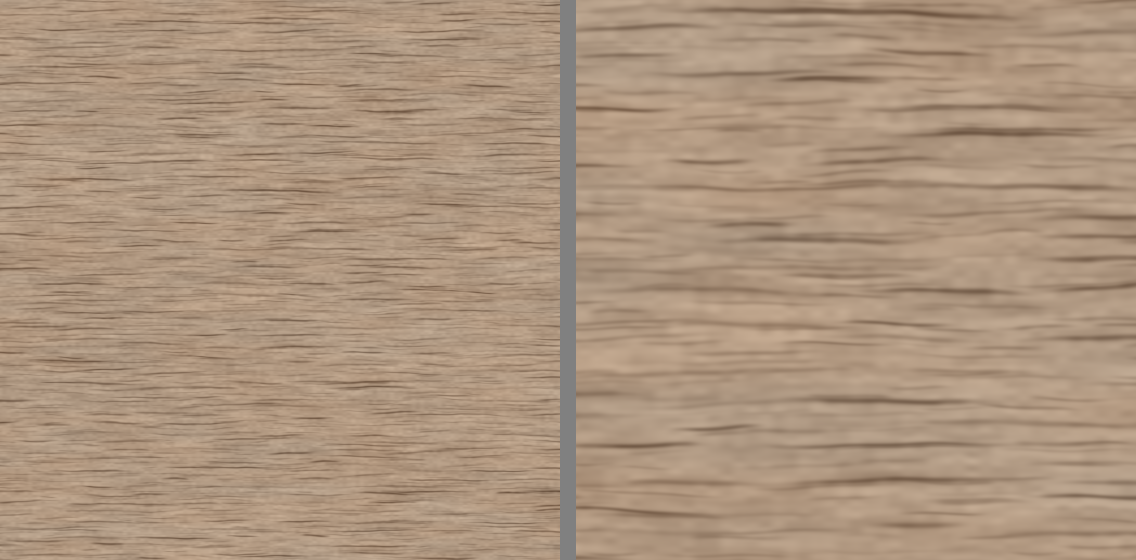
Left: the whole. Right: its middle third, enlarged.
Write a Shadertoy shader that draws this texture.

```glsl
// Pale brown wood with fine horizontal grain.
// Stretched noise makes the fibres; thin tapered pores are scattered
// cell by cell, and layered sines bend the whole grain a little.

const vec3 WOOD_COLOR  = vec3(0.704, 0.609, 0.518);
const vec3 SHADE_TINT  = vec3(1.0, 1.0, 0.95);   // channel weights of light and dark
const vec3 WARM_TINT   = vec3(0.018, -0.004, -0.018);
const float FIBRE_CONTRAST = 0.20;
const float PORE_DEPTH     = 0.235;
const vec2 LONG_PORE_CELLS  = vec2(8.5, 64.0);   // cells across and up the canvas
const vec2 SHORT_PORE_CELLS = vec2(14.0, 96.0);
const float LONG_PORE_WIDTH  = 0.0016;           // half thickness, canvas units
const float SHORT_PORE_WIDTH = 0.0013;
const float PORE_TILT = 0.025;

vec3 hash3(vec2 p) {
    vec3 q = fract(p.xyx * vec3(0.1031, 0.1030, 0.0973));
    q += dot(q, q.yxz + 33.33);
    return fract((q.xxy + q.yxx) * q.zyx);
}

float smoothNoise(vec2 p) {
    vec2 cell = floor(p);
    vec2 f = fract(p);
    f = f * f * (3.0 - 2.0 * f);
    float low  = mix(hash3(cell).x, hash3(cell + vec2(1, 0)).x, f.x);
    float high = mix(hash3(cell + vec2(0, 1)).x, hash3(cell + vec2(1, 1)).x, f.x);
    return mix(low, high, f.y);
}

// Layered sines that make the grain wander up and down
float grainWave(vec2 p) {
    return 0.0012 * sin(19.0 * p.x + 33.0 * p.y)
         + 0.0006 * sin(47.0 * p.x - 71.0 * p.y + 1.3)
         + 0.0003 * sin(127.0 * p.x + 157.0 * p.y + 4.0);
}

// Brightness of the fibres, centred on zero
float fibres(vec2 p) {
    float broad  = smoothNoise(p * vec2(3.0, 17.0) + 11.0);
    float medium = smoothNoise(p * vec2(12.0, 110.0) + 37.0);
    float fine   = smoothNoise(p * vec2(30.0, 230.0) + 71.0);
    float fleck  = smoothNoise(p * vec2(130.0, 256.0) + 113.0);
    return 0.11 * broad + 0.28 * medium + 0.35 * fine + 0.26 * fleck - 0.5;
}

// Darkness of one layer of scattered, tapered pores
float pores(vec2 p, vec2 cells, float width, float seed) {
    vec2 home = floor(p * cells);
    float clear = 1.0;
    for (int y = -1; y <= 1; y++) {
        for (int x = -1; x <= 1; x++) {
            vec2 cell = home + vec2(x, y);
            vec3 place = hash3(cell + seed);
            vec3 form = hash3(cell + seed + 57.0);
            // Limited jitter spreads the pores evenly up the canvas
            vec2 centre = cell + vec2(place.x, mix(0.15, 0.85, place.y));
            vec2 d = p - centre / cells;
            float halfLength = mix(0.25, 0.85, form.x) / cells.x;
            float along = d.x / halfLength;
            d.y += d.x * PORE_TILT * (form.y * 2.0 - 1.0);
            d.y += 0.0004 * sin(3.0 * along + 6.28 * place.z);
            float taper = 1.0 - smoothstep(0.3, 1.0, abs(along));
            float across = d.y / (width * mix(0.8, 1.2, place.z));
            float strength = mix(0.2, 1.0, form.z);
            clear *= 1.0 - strength * taper * exp(-across * across);
        }
    }
    return 1.0 - clear;
}

void mainImage(out vec4 fragColor, in vec2 fragCoord) {
    vec2 p = fragCoord / iResolution.y;
    p.y += grainWave(p);

    // Wood with fibres and faint warm or greyish patches
    float patchTone = smoothNoise(p * vec2(9.0, 40.0) + 151.0) - 0.5;
    vec3 color = WOOD_COLOR + SHADE_TINT * FIBRE_CONTRAST * fibres(p);
    color += WARM_TINT * patchTone;

    // Long dark pores over short faint ones
    float longPores = pores(p, LONG_PORE_CELLS, LONG_PORE_WIDTH, 5.0);
    float shortPores = pores(p, SHORT_PORE_CELLS, SHORT_PORE_WIDTH, 203.0);
    float dark = 1.0 - (1.0 - longPores) * (1.0 - 0.45 * shortPores);
    color -= SHADE_TINT * PORE_DEPTH * dark;

    fragColor = vec4(color, 1.0);
}
```
